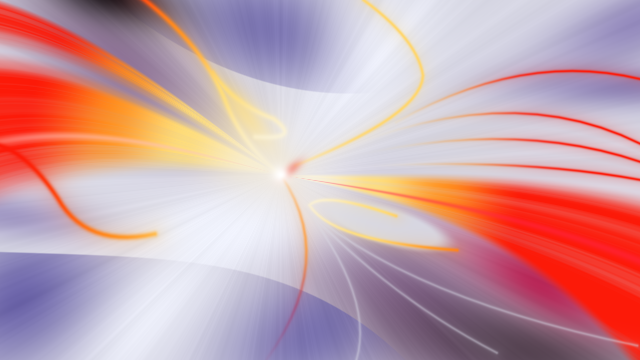
Reproduce this background procedurally as a Shadertoy shader.

```glsl
// Two glowing fans of silk-like light meeting at a bright point among pale lavender veils.

const vec2 CORE = vec2(.78, .514);
const vec3 WHITE = vec3(.94, .95, .99);
const vec3 PALE = vec3(.84, .84, .89);
const vec3 LAVENDER = vec3(.57, .53, .73);
const vec3 VIOLET = vec3(.42, .39, .66);
const vec3 MAUVE = vec3(.5, .37, .53);
const vec3 DUSK = vec3(.3, .23, .28);
const vec3 MAGENTA = vec3(.71, .14, .33);
const vec3 YELLOW = vec3(1, .86, .45);

float hash(float n) { return fract(sin(n * 127.1) * 43758.5453); }

float noise(float x) {
    float f = fract(x);
    return mix(hash(floor(x)), hash(floor(x) + 1.), f * f * (3. - 2. * f));
}

// Layered threads across a fan
float threads(float t) {
    return .5 * noise(t * 24.) + .3 * noise(t * 67.) + .2 * noise(t * 170.);
}

// Pale yellow near the core, red far away
vec3 heat(float r) {
    vec3 c = mix(vec3(1, .96, .82), YELLOW, smoothstep(.08, .28, r));
    c = mix(c, vec3(1, .56, .12), smoothstep(.28, .52, r));
    return mix(c, vec3(.99, .1, .03), smoothstep(.48, .74, r));
}

// Tilted elliptical soft spot
float spot(vec2 p, vec2 center, vec2 size, float angle) {
    vec2 d = p - center;
    float c = cos(angle), s = sin(angle);
    d = vec2(c * d.x + s * d.y, c * d.y - s * d.x) / size;
    return exp(-dot(d, d));
}

// Distance to a quadratic curve, taken in short segments
float curve(vec2 p, vec2 a, vec2 b, vec2 c) {
    float best = 9.;
    vec2 last = a;
    for (int i = 1; i <= 14; i++) {
        float t = float(i) / 14.;
        vec2 next = mix(mix(a, b, t), mix(b, c, t), t);
        vec2 e = next - last, d = p - last;
        best = min(best, length(d - e * clamp(dot(d, e) / dot(e, e), 0., 1.)));
        last = next;
    }
    return best;
}

// Fine line with a faint halo
float strand(float d, float width) {
    return .75 * exp(-d * d / (width * width)) + .25 * exp(-d / (width * 4.));
}

// Misty backdrop and two veils with crisp edges
vec3 backdrop(vec2 p) {
    vec3 col = mix(PALE, LAVENDER, spot(p, vec2(1.74, .76), vec2(.3, .06), 0.));
    col = mix(col, LAVENDER, spot(p, vec2(1.78, .94), vec2(.28, .1), .4));
    col = mix(col, MAUVE, .85 * spot(p, vec2(.33, .82), vec2(.32, .14), -.6));
    col = mix(col, LAVENDER, .8 * spot(p, vec2(.02, .4), vec2(.24, .06), -.1));
    col = mix(col, MAUVE, spot(p, vec2(1.18, .14), vec2(.42, .18), -.6));
    col = mix(col, DUSK, .9 * spot(p, vec2(1.48, .02), vec2(.38, .13), -.2));
    col = mix(col, MAGENTA, spot(p, vec2(1.5, .21), vec2(.26, .08), -.5));
    col = mix(col, WHITE, .9 * spot(p, vec2(1.02, .8), vec2(.34, .12), .9));
    float upper = p.y - .74 - .6 * pow(abs(.97 - p.x), 2.);
    float above = smoothstep(-.003, .003, upper) * smoothstep(1.08, .78, p.x);
    col = mix(col, VIOLET, .85 * above * spot(p, vec2(.74, .92), vec2(.3, .17), -.3));
    col = mix(col, DUSK * .4, spot(p, vec2(.3, 1.02), vec2(.19, .08), -.3));
    float lower = p.y - .3 + .03 * p.x + .165 * pow(p.x, 4.);
    float below = smoothstep(.003, -.003, lower);
    col = mix(col, WHITE, (1. - below) * spot(p, vec2(.63, .36), vec2(.32, .13), .2));
    col = mix(col, VIOLET, below * spot(p, vec2(.05, .17), vec2(.26, .18), .6));
    col = mix(col, VIOLET, .85 * below * spot(p, vec2(.86, .07), vec2(.26, .16), .5));
    return mix(col, WHITE, .85 * spot(p, vec2(.42, .13), vec2(.36, .1), .9));
}

void mainImage(out vec4 fragColor, in vec2 fragCoord) {
    vec2 p = fragCoord / iResolution.y, d = p - CORE;
    float r = length(d);
    vec3 fire = heat(r), col = backdrop(p);
    col += .05 * (threads(atan(d.y, abs(d.x)) + 3.) - .5);

    // Left fan: solid body, gap, then a thin upper band
    float reach = max(-d.x, .001), t = d.y / reach + .25 * reach * reach;
    float silk = threads(t + 2.), side = smoothstep(0., .06, -d.x);
    float body = smoothstep(.02, .24, t) * smoothstep(.6, .49, t);
    float band = smoothstep(.59, .72, t) * smoothstep(.78, .755, t);
    col = mix(col, fire, side * min(body * (.7 + .5 * silk) + band * (.35 + silk), 1.));
    col = mix(col, vec3(1, .75, .72), side * .55 * exp(-pow(abs(t - .27) / .018, 2.)));

    // Right fan: sharp top, flaring lower edge
    reach = max(d.x, .001);
    t = -d.y / reach - .08 * reach * reach;
    side = smoothstep(0., .08, d.x);
    float flare = .2 + .26 * reach * reach - t;
    float wing = smoothstep(-.035, .05, t) * smoothstep(-.03, .03, flare);
    col = mix(col, heat(r * 1.08), side * wing * min(.65 + .6 * threads(t + 5.), 1.));
    col = mix(col, vec3(1, .15, .3), side * .5 * exp(-pow(abs(t - .16) / .014, 2.)));

    // Pale petal and its rim
    col = mix(col, PALE, smoothstep(.3, .6, spot(p, vec2(1.07, .375), vec2(.2, .055), -.28)));
    vec2 tip = vec2(.86, .43);
    float rim = min(curve(p, tip, vec2(.92, .33), vec2(1.27, .305)),
                    curve(p, tip, vec2(.9, .47), vec2(1.1, .4)));
    col = mix(col, fire, strand(rim, .005));

    // Bright curling ribbons
    col = mix(col, YELLOW, .8 * spot(p, vec2(.69, .67), vec2(.12, .035), -.9));
    vec2 bend = vec2(.63, .71), curl = vec2(.76, .67), dip = vec2(.16, .45);
    float ribbon = min(curve(p, vec2(.39, 1.01), vec2(.57, .87), bend), curve(p, bend, vec2(.68, .59), CORE));
    ribbon = min(ribbon, curve(p, vec2(.59, .8), vec2(.65, .71), curl));
    ribbon = min(ribbon, curve(p, curl, vec2(.84, .61), vec2(.71, .62)));
    ribbon = min(ribbon, curve(p, vec2(0, .595), vec2(.08, .57), dip));
    ribbon = min(ribbon, curve(p, dip, vec2(.24, .31), vec2(.43, .35)));
    col = mix(col, fire, strand(ribbon, .008));
    vec2 crest = vec2(1.175, .79);
    float hook = min(curve(p, vec2(1.01, 1), vec2(1.16, .89), crest), curve(p, crest, vec2(1.17, .68), tip + vec2(-.04, .11)));
    col = mix(col, heat(.32), strand(hook, .005));

    // Red veins at right, pale filaments below
    float vein = curve(p, vec2(1.1, .66), vec2(1.45, .86), vec2(1.78, .78)), wisp = 9.;
    for (float i = 0.; i < 3.; i++) {
        vein = min(vein, curve(p, vec2(.89, .56 - .015 * i), vec2(1.4, .79 - .11 * i), vec2(1.78, .6 - .05 * i)));
        wisp = min(wisp, curve(p, vec2(.85, .42), vec2(1.04 + .05 * i, .17), vec2(.99 + .39 * i, .02 * i)));
    }
    col = mix(col, fire, strand(vein, .004) * smoothstep(.2, .9, r));
    col = mix(col, PALE, .5 * strand(wisp, .004));
    float tail = curve(p, CORE, vec2(.94, .28), vec2(.74, 0));
    col = mix(col, mix(heat(.5), MAGENTA, smoothstep(.2, .4, r)), strand(tail, .005) * smoothstep(.6, .1, r));

    // Core glow
    col = mix(col, YELLOW, .45 * spot(p, vec2(.68, .57), vec2(.2, .09), -.5));
    col = mix(col, WHITE, .6 * exp(-r * r / .035));
    col = mix(col, vec3(.95, .42, .36), .6 * spot(p, vec2(.81, .53), vec2(.035, .014), .7));
    col = mix(col, vec3(1), exp(-r * r / .0006));
    fragColor = vec4(clamp(col, 0., 1.), 1);
}
```
